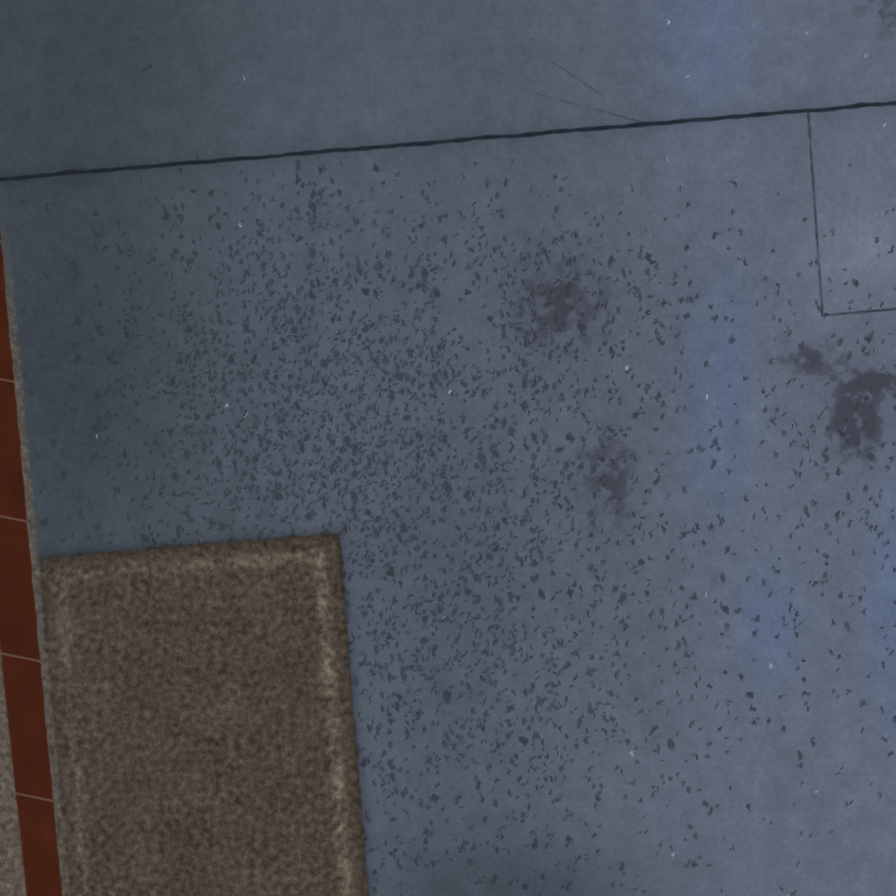
Give the GLSL for this texture, as a Shadertoy shader.

```glsl
// A worn blue-grey floor with a long crack, pitted specks and stains, a coarse
// brown mat at lower left and a row of red tiles along the left edge.
// Gradient noise shades the surfaces; jittered cells scatter the pits.
vec2 hash2(vec2 p) {
    vec3 q = fract(p.xyx * vec3(0.1031, 0.1030, 0.0973));
    q += dot(q, q.yzx + 33.33);
    return fract((q.xx + q.yz) * q.zy);
}
float gradientDot(vec2 cell, vec2 offset) {
    return dot(hash2(cell) * 2.0 - 1.0, offset);
}
float noise(vec2 p) {
    vec2 i = floor(p), f = fract(p), e = vec2(1, 0);
    vec2 u = f * f * f * (f * (f * 6.0 - 15.0) + 10.0);
    return mix(mix(gradientDot(i, f), gradientDot(i + e, f - e), u.x),
               mix(gradientDot(i + e.yx, f - e.yx), gradientDot(i + 1.0, f - 1.0), u.x), u.y);
}
float fbm(vec2 p) {
    float sum = 0.0, amp = 0.6;
    for (int i = 0; i < 5; i++) {
        sum += amp * noise(p);
        p = mat2(1.6, 1.2, -1.2, 1.6) * p + 7.3;
        amp *= 0.52;
    }
    return sum;
}
float blob(vec2 p, vec2 centre, vec2 radius) {
    vec2 q = (p - centre) / radius;
    return exp(-dot(q, q));
}
float segment(vec2 p, vec2 a, vec2 b) {
    vec2 d = b - a;
    return length(p - a - d * clamp(dot(p - a, d) / dot(d, d), 0.0, 1.0));
}
float stroke(float dist, float halfWidth, float aa) {
    return 1.0 - smoothstep(halfWidth - aa, halfWidth + aa, dist);
}

// Irregular tilted flecks, one per cell, kept where density allows
float specks(vec2 p, float scale, float density, float aa) {
    vec2 g = p * scale + 0.5 * vec2(noise(p * scale * 1.9), noise(p * scale * 1.9 + 40.0));
    float cover = 0.0;
    for (int k = 0; k < 9; k++) {
        vec2 id = floor(g) + vec2(k % 3, k / 3) - 1.0;
        vec2 h = hash2(id + scale), r = hash2(id + 91.7);
        float a = 0.3 + r.x * 1.8;
        vec2 d = mat2(cos(a), -sin(a), sin(a), cos(a)) * (g - id - h);
        float fleck = stroke(length(d * vec2(0.75, 1.4)), mix(0.2, 0.42, h.x * r.x), aa * scale + 0.1);
        cover = max(cover, fleck * step(r.y, density) * (0.6 + 0.4 * h.y));
    }
    return cover;
}

vec3 floorColor(vec2 p, float aa) {
    // Broad light, bluer toward the right, over mottled and gritty paint
    vec3 col = mix(vec3(0.26, 0.292, 0.325), vec3(0.318, 0.35, 0.396), smoothstep(0.0, 0.4, p.x));
    col = mix(col, vec3(0.372, 0.402, 0.465), smoothstep(0.45, 0.92, p.x));
    col *= 1.0 - 0.12 * blob(p, vec2(0.1, 0.6), vec2(0.12, 0.25)) - 0.08 * blob(p, vec2(0.15, 1), vec2(0.25, 0.15))
               - 0.18 * blob(p, vec2(0.58, 0), vec2(0.14, 0.06));
    float mottle = fbm(p * 42.0), grit = noise(p * 150.0) + noise(p * 240.0);
    col *= 1.0 + 0.10 * fbm(p * vec2(9, 4)) + 0.13 * mottle + 0.055 * grit;

    // Blue reflected streaks and a pale haze on the right
    float blue = blob(p, vec2(0.785, 0.98), vec2(0.06, 0.1)) + blob(p, vec2(0.805, 0.56), vec2(0.04, 0.13))
               + 0.8 * blob(p, vec2(0.86, 0.3), vec2(0.04, 0.08)) + blob(p, vec2(0.99, 0.32), vec2(0.03, 0.13));
    col += vec3(-0.01, 0.02, 0.07) * blue * (0.75 + 0.8 * fbm(p * vec2(25, 8)));
    col += 0.05 * blob(p, vec2(0.98, 0.72), vec2(0.06, 0.05));

    // Stains broken up into ragged grains
    float stain = blob(p, vec2(0.625, 0.66), vec2(0.06, 0.055))
                + blob(p, vec2(0.68, 0.465), vec2(0.035, 0.06))
                + 1.4 * blob(p, vec2(0.955, 0.53), vec2(0.035, 0.045))
                + blob(p, vec2(0.9, 0.6), vec2(0.04, 0.022))
                + blob(p, vec2(0.99, 0.575), vec2(0.05, 0.015))
                + 0.7 * blob(p, vec2(0.99, 0.99), vec2(0.04, 0.035));
    stain = min(stain, 1.0) * (0.25 + 0.75 * smoothstep(-0.1, 0.2, fbm(p * 60.0) + 0.3 * stain - 0.15));
    col = mix(col, vec3(0.22, 0.225, 0.26), stain * 0.75);

    // Pits cluster in the middle and thin out toward lower right
    float density = 0.75 * blob(p, vec2(0.3, 0.56), vec2(0.18, 0.2)) + 0.5 * blob(p, vec2(0.5, 0.44), vec2(0.2, 0.22))
                  + 0.4 * blob(p, vec2(0.55, 0.2), vec2(0.2, 0.18)) + 0.3 * blob(p, vec2(0.62, 0.66), vec2(0.13))
                  + 0.2 * blob(p, vec2(0.95, 0.45), vec2(0.1, 0.2)) + 0.02;
    density *= clamp(0.95 + 2.0 * fbm(p * 16.0), 0.1, 1.8) * (1.0 - smoothstep(0.77, 0.84, p.y));
    float pits = max(specks(p, 80.0, density * 0.7, aa), specks(p + 3.1, 125.0, density, aa));
    col = mix(col, vec3(0.19, 0.21, 0.24), pits * 0.8);
    col += 0.25 * specks(p + 8.0, 140.0, 0.0006, aa);

    // Long crack, faint scratches and a broken panel outline
    float wobble = 0.003 * fbm(p.xx * 18.0);
    float crack = abs(p.y - 0.8 - 0.085 * p.x - wobble);
    col *= 1.0 - 0.1 * exp(-crack * 90.0);
    col = mix(col, vec3(0.11, 0.13, 0.16), (0.85 + 0.3 * mottle) * stroke(crack, 0.0022 + 0.0015 * noise(p * 60.0), 0.0015));
    float scratch = min(segment(p, vec2(0.6, 0.895), vec2(0.72, 0.863)), segment(p, vec2(0.61, 0.935), vec2(0.67, 0.895)));
    col *= 1.0 - (0.15 + 0.5 * mottle) * stroke(scratch + wobble, 0.001, 0.0015);
    float panel = min(segment(p, vec2(0.902, 0.874), vec2(0.918, 0.648)), segment(p, vec2(0.918, 0.648), vec2(1.01, 0.656)));
    return col * (1.0 - (0.32 + 0.5 * mottle) * stroke(panel + 0.001 * noise(p * 90.0), 0.0013, 0.0015));
}

void mainImage(out vec4 fragColor, in vec2 fragCoord) {
    vec2 p = fragCoord / iResolution.xy;
    float aa = 0.8 / iResolution.y;
    vec3 col = floorColor(p, aa);
    // Coarse mat with a worn pale border
    float right = 0.411 - 0.079 * p.y - p.x, left = p.x - 0.072 + 0.077 * p.y;
    float inside = min(min(left, right), 0.374 + 0.083 * p.x - p.y) + 0.005 * fbm(p * 60.0);
    float grain = fbm(p * 130.0), wear = fbm(p * 22.0);
    vec3 mat = vec3(0.29, 0.255, 0.225) * (1.0 + 0.75 * grain + 0.25 * wear);
    float border = stroke(abs(inside - 0.024), 0.007, 0.006) * (left < right ? 0.45 : 1.0);
    mat += vec3(0.105, 0.1, 0.09) * border * clamp(0.75 + wear + grain, 0.0, 1.3);
    col *= 1.0 - 0.25 * exp(-abs(inside) * 180.0);
    col = mix(col, mat * (1.0 - 0.25 * exp(-max(inside, 0.0) * 220.0)), smoothstep(-0.002, 0.002, inside));
    // Red tiles between pale mortar strips
    float tileEdge = 0.093 * (0.75 - p.y) - p.x + 0.002 * noise(p * 50.0);
    vec3 mortar = vec3(0.35, 0.32, 0.29) * (1.0 + 0.7 * grain);
    col = mix(col, mortar, 0.8 * smoothstep(-0.011, -0.006, tileEdge) * smoothstep(0.8, 0.6, p.y));
    float joint = abs(fract((p.y + 0.2 * p.x - 0.118) / 0.153 + 0.5) - 0.5) * 0.153;
    vec3 tile = mix(vec3(0.26, 0.125, 0.08) * (1.0 + 0.25 * wear), vec3(0.38, 0.3, 0.26), 0.8 * stroke(joint, 0.0014, aa));
    tile = mix(mortar, tile, smoothstep(-aa, 0.003, p.x - 0.107 * (0.27 - p.y)));
    fragColor = vec4(clamp(mix(col, tile, smoothstep(-aa, 0.002, tileEdge)), 0.0, 1.0), 1.0);
}
```
